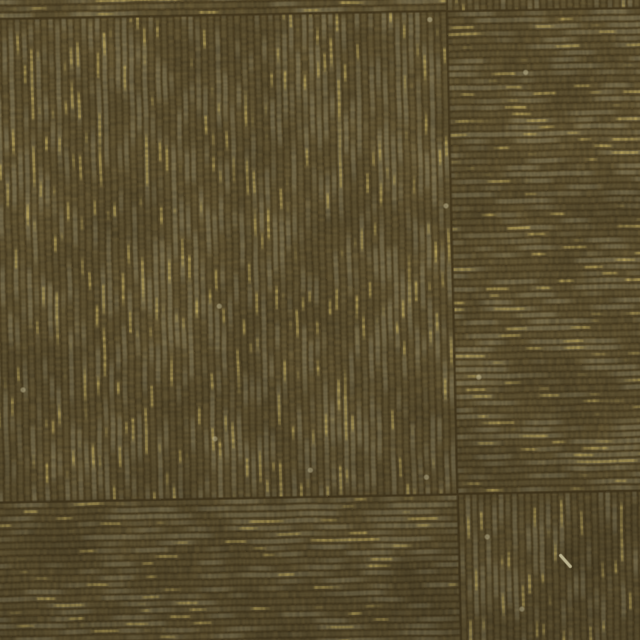
Write a three.js fragment shader that draws this texture.

```glsl
// Ribbed carpet tiles laid in a quarter-turned checkerboard, slightly skewed.
// Each rib carries broken olive and gold yarn dashes from gradient noise;
// soft patches, fine weave, dark seams and stray lint add the wear.

#define TILE_SIZE vec2(0.750, 0.755)
#define TILE_CORNER vec2(0.720, 0.215)
#define SKEW vec2(0.022, -0.018)
#define RIBS 72.0
#define DASH_RATE 11.0
#define WEAVE_RATE 130.0
#define SEAM_WIDTH 0.0045
#define GROOVE vec3(0.265, 0.215, 0.110)
#define BROWN vec3(0.350, 0.303, 0.182)
#define OLIVE vec3(0.440, 0.405, 0.290)
#define GOLD vec3(0.630, 0.560, 0.310)
#define LINT vec3(0.780, 0.750, 0.600)

varying vec2 vUv;

float hash(vec2 p) {
  vec3 q = fract(vec3(p.xyx) * 0.1031);
  q += dot(q, q.yzx + 33.33);
  return fract((q.x + q.y) * q.z);
}

float cornerSlope(vec2 cell, vec2 offset) {
  float angle = 6.28318 * hash(cell);
  return dot(vec2(cos(angle), sin(angle)), offset);
}

// Gradient noise, roughly -0.7 to 0.7
float noise(vec2 p) {
  vec2 i = floor(p);
  vec2 f = p - i;
  vec2 w = f * f * f * (f * (f * 6.0 - 15.0) + 10.0);
  vec2 e = vec2(1.0, 0.0);
  float low = mix(cornerSlope(i, f), cornerSlope(i + e, f - e), w.x);
  float high = mix(cornerSlope(i + e.yx, f - e.yx),
                   cornerSlope(i + e.xx, f - e.xx), w.x);
  return mix(low, high, w.y);
}

float segment(vec2 p, vec2 a, vec2 b) {
  vec2 ab = b - a;
  return length(p - a - ab * clamp(dot(p - a, ab) / dot(ab, ab), 0.0, 1.0));
}

// Yarn colour: pos.x crosses the ribs, pos.y runs along them
vec3 ribbing(vec2 pos, float seed, float patches) {
  float across = pos.x * RIBS + 0.12 * noise(vec2(pos.x * 9.0, pos.y * 14.0) + seed);
  float rib = floor(across);
  float offCentre = abs(fract(across) - 0.5);
  float lane = rib * 7.31 + seed;
  float shift = hash(vec2(rib, seed)) * 40.0 + 50.0;

  // Ridge, with small loops along its length
  float ridge = 1.0 - smoothstep(0.12, 0.50, offCentre);
  float loops = noise(vec2(pos.y * WEAVE_RATE, lane + 3.7));
  vec3 yarn = mix(GROOVE, BROWN, 0.28 + 0.72 * ridge);

  // Broad olive dashes, then thin gold ones
  float oliveRun = noise(vec2(pos.y * DASH_RATE + shift, lane)) + 0.35 * patches;
  float olive = smoothstep(-0.10, 0.28, oliveRun);
  yarn = mix(yarn, OLIVE, olive * ridge * 0.72);
  float goldRun = noise(vec2(pos.y * DASH_RATE * 1.25 + shift * 1.7, lane + 91.3));
  float gold = smoothstep(0.20, 0.36, goldRun + 0.15 * patches);
  float thread = 1.0 - smoothstep(0.08, 0.32, offCentre);
  yarn = mix(yarn, GOLD, gold * thread * (0.65 + 0.35 * loops));

  return yarn * (1.0 + 0.16 * loops);
}

// Sparse pale specks, one chance per grid cell
float specks(vec2 p) {
  vec2 grid = p * 14.0;
  vec2 cell = floor(grid);
  vec2 spot = 0.2 + 0.6 * vec2(hash(cell + 5.1), hash(cell + 8.7));
  float present = step(0.95, hash(cell + 2.3));
  return present * (1.0 - smoothstep(0.03, 0.08, length(grid - cell - spot)));
}

void main() {
  // Tile layout
  vec2 laid = (vUv + SKEW * vUv.yx - TILE_CORNER) / TILE_SIZE;
  vec2 tile = floor(laid);
  vec2 local = laid - tile;
  float upright = mod(tile.x + tile.y, 2.0);
  vec2 pos = upright > 0.5 ? local : local.yx;
  float seed = 20.0 + 13.7 * tile.x + 5.3 * tile.y;

  // Ribs with soft light and dark patches
  float patches = noise(laid * 6.0 + 31.0) + 0.5 * noise(laid * 15.0 + 57.0);
  vec3 colour = ribbing(pos, seed, patches);
  colour *= 1.0 + 0.10 * patches + 0.05 * noise(vUv * 240.0);

  // Seams between tiles
  vec2 toEdge = min(local, 1.0 - local);
  float seam = 1.0 - smoothstep(0.0, SEAM_WIDTH, min(toEdge.x, toEdge.y));
  colour = mix(colour, GROOVE * 0.9, seam * 0.75);

  // Lint and gentle falloff of light towards the bottom
  float fibre = segment(vUv, vec2(0.876, 0.132), vec2(0.891, 0.115));
  colour = mix(colour, LINT, 1.0 - smoothstep(0.0010, 0.0040, fibre));
  colour = mix(colour, LINT, specks(vUv) * 0.5);
  colour *= mix(0.94, 1.03, smoothstep(0.0, 0.6, vUv.y));

  gl_FragColor = vec4(colour, 1.0);
}
```
